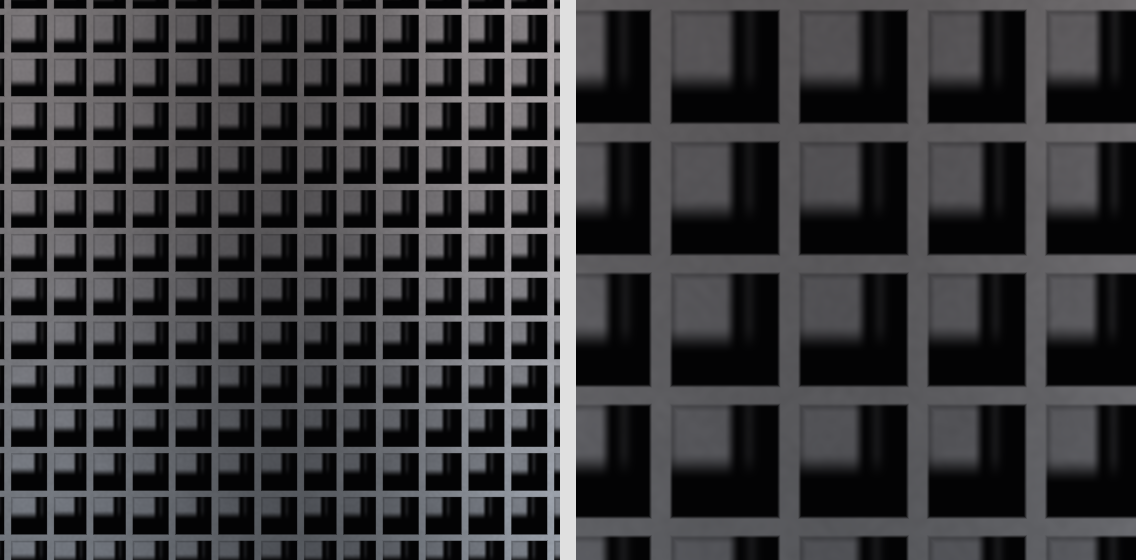
Left, the full canvas; right, a detail of the centre.
Write a Shadertoy shader that draws this texture.

```glsl
const vec2  BAR = vec2(0.0124, 0.0113);        // bar thickness
const float NARROW = 0.0703, WIDE = 0.0765;    // column pitches
const float ROW = 0.07826;                     // row pitch
const vec2  FIRST_HOLE = vec2(0.0964, 0.0456); // lower left corner of a hole
const vec2  REACH_LOW = vec2(0.69, 0.46);      // lit floor extent, left and bottom
const vec2  REACH_HIGH = vec2(0.43, 0.72);     // lit floor extent, right and top
const vec2  SHADOW_SOFT = vec2(0.065, 0.13);
const float REACH_JITTER = 0.025;
const float EDGE_SOFT = 0.0013;
const float DARK_LIGHT = 0.345, LEFT_GAIN = 0.12, RIGHT_GAIN = 0.29;
const vec3  COOL = vec3(0.96, 1.0, 1.06);
const vec3  WARM = vec3(1.02, 0.985, 1.0);
const vec3  PIT = vec3(0.012, 0.012, 0.016);
const float GRAIN_SCALE = 150.0, GRAIN = 0.05;

vec2 hash2(vec2 p) {
    p = vec2(dot(p, vec2(127.1, 311.7)), dot(p, vec2(269.5, 183.3)));
    return 2.0 * fract(sin(p) * 43758.55) - 1.0;
}

float gradientNoise(vec2 p) {
    vec2 i = floor(p), f = fract(p);
    vec2 u = f * f * (3.0 - 2.0 * f);
    vec2 e = vec2(0.0, 1.0);
    float a = dot(hash2(i), f);
    float b = dot(hash2(i + e.yx), f - e.yx);
    float c = dot(hash2(i + e.xy), f - e.xy);
    float d = dot(hash2(i + e.yy), f - e.yy);
    return mix(mix(a, b, u.x), mix(c, d, u.x), u.y);
}

// Columns come in groups of six: two narrow, then four wide.
// Returns position inside the cell, column index and pitch.
vec3 columnCell(float x) {
    float groupWidth = 2.0 * NARROW + 4.0 * WIDE;
    float group = floor(x / groupWidth);
    float g = x - group * groupWidth;
    bool narrow = g < 2.0 * NARROW;
    float pitch = narrow ? NARROW : WIDE;
    float start = narrow ? 0.0 : 2.0 * NARROW;
    float k = floor((g - start) / pitch);
    return vec3(g - start - k * pitch, group * 6.0 + k + (narrow ? 0.0 : 2.0), pitch);
}

// Broad sheen with a dim, slightly bent vertical band
float sheen(vec2 uv) {
    float d = uv.x - 0.46 - 0.06 * (1.0 - uv.y) * (1.0 - uv.y);
    return DARK_LIGHT + LEFT_GAIN * smoothstep(0.0, 0.42, -d)
                      + RIGHT_GAIN * smoothstep(0.0, 0.55, d);
}

void mainImage(out vec4 fragColor, in vec2 fragCoord) {
    vec2 uv = fragCoord / iResolution.xy;
    vec2 grid = uv - FIRST_HOLE + 0.5 * BAR;

    // Cell and hole coordinates
    vec3 column = columnCell(grid.x);
    vec2 id = vec2(column.y, floor(grid.y / ROW));
    vec2 local = vec2(column.x, grid.y - id.y * ROW) - 0.5 * BAR;
    vec2 size = vec2(column.z, ROW) - BAR;
    vec2 q = abs(local - 0.5 * size) - 0.5 * size;
    float dist = max(q.x, q.y);
    float aa = max(EDGE_SOFT, 0.75 / min(iResolution.x, iResolution.y));
    float hole = 1.0 - smoothstep(-aa, aa, dist);

    // Metal light, tint and grain
    float grain = 1.0 + GRAIN * gradientNoise(uv * GRAIN_SCALE)
                      + GRAIN * gradientNoise(uv * GRAIN_SCALE * 0.2);
    vec3 metal = sheen(uv) * grain * mix(COOL, WARM, smoothstep(0.0, 0.8, uv.y));

    // Lit floor in the upper left of each hole
    vec2 p = vec2(local.x, size.y - local.y) / size;
    vec2 reach = mix(REACH_LOW, REACH_HIGH, uv) + REACH_JITTER * hash2(id);
    vec2 lit = 1.0 - smoothstep(reach - SHADOW_SOFT, reach + SHADOW_SOFT, p);
    float rim = mix(0.78, 1.0, smoothstep(0.0, 0.005, -dist));
    float bounce = lit.x * lit.y * rim * mix(1.0, 0.78, uv.x);

    // Faint reflection on the shaded right wall
    float strip = (p.x - reach.x - 0.17) / 0.06;
    bounce += 0.2 * exp(-strip * strip) * lit.y;

    vec3 color = mix(metal, PIT + metal * bounce, hole);
    fragColor = vec4(color, 1.0);
}
```
